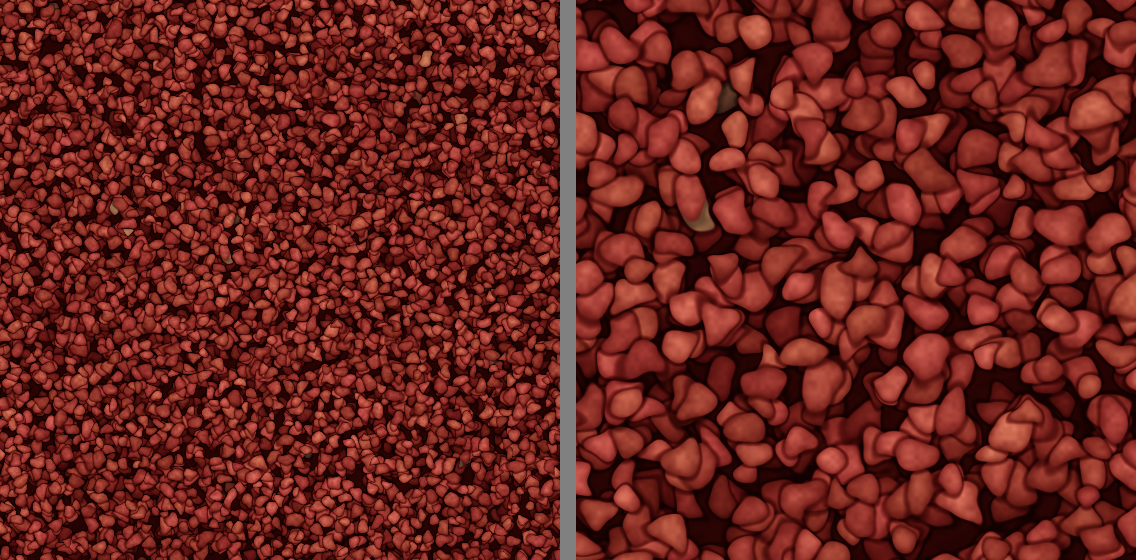
Left, the full canvas; right, a detail of the centre.
A WebGL 2 fragment shader for this texture:

```glsl
#version 300 es
precision highp float;

uniform vec2 u_resolution;
out vec4 outColor;

const float CELLS = 36.0;                    // grid cells across the canvas
const int LAYERS = 4;                        // one grain per cell in each layer
const vec2 GRAIN_RADIUS = vec2(0.46, 0.325); // half length and width, in cells
const vec2 SIZE_RANGE = vec2(0.74, 1.26);
const float BEND = 0.75;
const float LUMPINESS = 0.26;
const float EDGE_SOFTNESS = 0.25;
const float SHADOW_REACH = 0.6;
const float SHADOW_STRENGTH = 0.42;
const float VOID_TONE = 0.15;
const float MIN_TONE = 0.07;
const vec2 GRAIN_TONE = vec2(0.60, 0.78);
const float DEEP_TONE = 0.52;                // brightness of the lowest layer
const float MOTTLE = 0.30;
const vec2 LIGHT_DIR = vec2(-0.3, 0.95);
const float LIGHT_STRENGTH = 0.055;
const float PALE_THRESHOLD = 0.994;
const vec2 RED_FALLOFF = vec2(0.61, 0.50);   // green and blue against red squared
const vec3 PALE_COLOR = vec3(1.2, 0.85, 0.58);

vec3 hash3(ivec3 key) {
    uvec3 v = uvec3(key + 512) * 1664525u + 1013904223u;
    v.x += v.y * v.z;
    v.y += v.z * v.x;
    v.z += v.x * v.y;
    v ^= v >> 16u;
    v.x += v.y * v.z;
    v.y += v.z * v.x;
    v.z += v.x * v.y;
    return vec3(v >> 8u) / 16777216.0;
}

// Two independent channels of smooth value noise
vec2 noise2(vec2 p, int seed) {
    ivec2 c = ivec2(floor(p));
    vec2 f = fract(p);
    f = f * f * (3.0 - 2.0 * f);
    vec2 a = hash3(ivec3(c, seed)).xy;
    vec2 b = hash3(ivec3(c + ivec2(1, 0), seed)).xy;
    vec2 d = hash3(ivec3(c + ivec2(0, 1), seed)).xy;
    vec2 e = hash3(ivec3(c + ivec2(1, 1), seed)).xy;
    return mix(mix(a, b, f.x), mix(d, e, f.x), f.y);
}

mat2 rotation(float angle) {
    float c = cos(angle), s = sin(angle);
    return mat2(c, s, -s, c);
}

// Paints one grain over surface, which holds tone, paleness and warmth
void paintGrain(inout vec3 surface, vec2 p, ivec2 cell, int layer) {
    vec3 place = hash3(ivec3(cell, layer));
    vec3 form = hash3(ivec3(cell, layer + 20));
    vec3 look = hash3(ivec3(cell, layer + 40));

    // Bent ellipse, domed from one at its centre to zero at its rim
    vec2 offset = p - vec2(cell) - place.xy;
    float size = mix(SIZE_RANGE.x, SIZE_RANGE.y, form.x);
    vec2 radius = GRAIN_RADIUS * size * vec2(mix(0.82, 1.12, form.y), 1.0);
    vec2 q = rotation(place.z * 6.2832) * offset / radius;
    q.y += BEND * (form.z * 2.0 - 1.0) * (q.x * q.x - 0.3);
    float dome = 1.0 - dot(q, q);

    // Contact shadow on whatever lies beneath
    surface.x *= 1.0 - SHADOW_STRENGTH * smoothstep(-SHADOW_REACH, 0.0, dome);

    // Rounded shading, dimmer for the deeper layers
    float height = sqrt(max(dome, 0.0));
    float depth = float(layer) / float(LAYERS - 1);
    float tone = mix(GRAIN_TONE.x, GRAIN_TONE.y, look.x);
    tone *= mix(DEEP_TONE, 1.0, smoothstep(0.0, 0.8, depth));
    tone *= 0.45 + 0.55 * height;
    tone += LIGHT_STRENGTH * dot(offset / radius.x, LIGHT_DIR);

    float pale = smoothstep(PALE_THRESHOLD, 1.0, look.y);
    float cover = smoothstep(0.0, EDGE_SOFTNESS, dome);
    surface = mix(surface, vec3(tone, pale, look.z), cover);
}

void main() {
    vec2 uv = gl_FragCoord.xy / min(u_resolution.x, u_resolution.y);
    vec2 p = uv * CELLS;
    vec2 warped = p + LUMPINESS * (noise2(p * 2.2, 70) - 0.5);
    ivec2 home = ivec2(floor(warped));

    // Grains stacked from the lowest layer up
    vec3 surface = vec3(VOID_TONE, 0.0, 0.5);
    for (int layer = 0; layer < LAYERS; layer++)
        for (int y = -1; y <= 1; y++)
            for (int x = -1; x <= 1; x++)
                paintGrain(surface, warped, home + ivec2(x, y), layer);

    // Rough skin and slow changes of brightness
    float skin = 0.6 * noise2(p * 4.5, 80).x + 0.4 * noise2(p * 10.0, 81).x - 0.5;
    float drift = noise2(uv * 7.0, 82).x - 0.5;
    float tone = surface.x * (1.0 + MOTTLE * skin + 0.1 * drift);
    tone = max(tone, MIN_TONE);

    float warmth = mix(0.9, 1.1, surface.z);
    vec3 red = vec3(tone, RED_FALLOFF * tone * tone * vec2(warmth, 1.0));
    outColor = vec4(mix(red, PALE_COLOR * tone, surface.y), 1.0);
}
```
